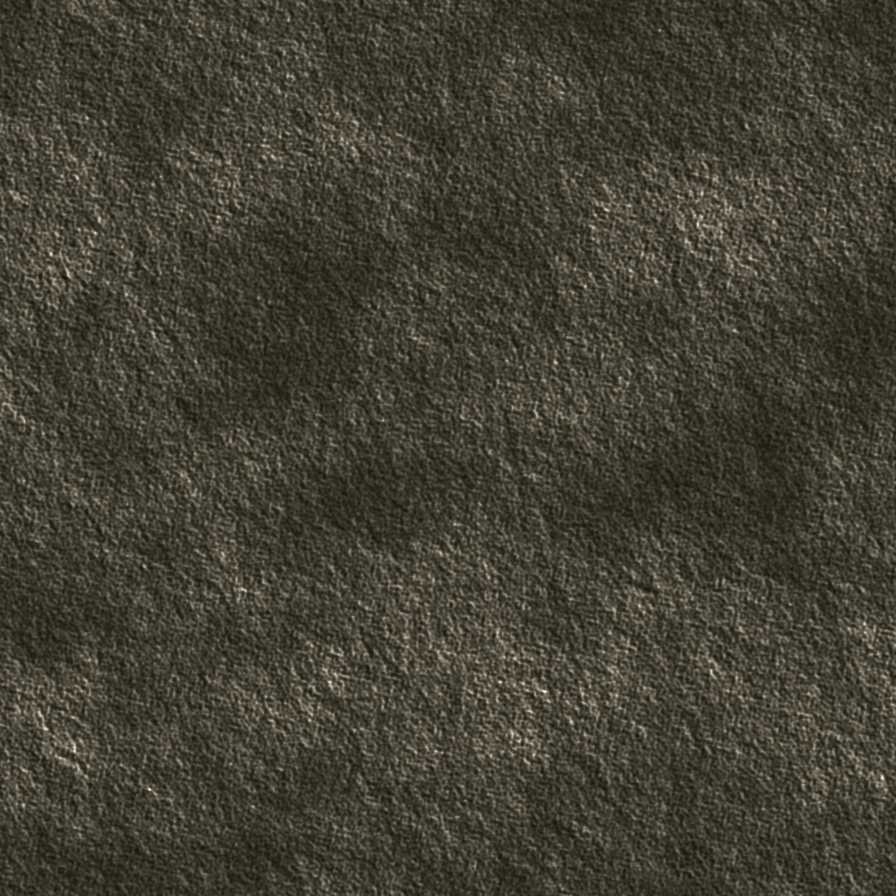
Give the GLSL for this texture, as a Shadertoy shader.

```glsl
const vec2 LIGHT_DIR = vec2(0.83, 0.56);
const float MEDIAN_TONE = 0.25;
const float TONE_SPREAD = 0.32;

// Unit gradient at a lattice cell, from an integer hash
vec2 cellGradient(vec2 cell) {
    uvec2 q = uvec2(ivec2(cell)) * uvec2(1597u, 3812u) + uvec2(7919u, 104729u);
    uint h = (q.x ^ (q.y << 7)) * 747796u + q.y * 28913u;
    h = (h ^ (h >> 15)) * 73244475u;
    h = (h ^ (h >> 13)) * 73244475u;
    h ^= h >> 16;
    float angle = float(h & 65535u) / 65536.0 * 6.28318;
    return vec2(cos(angle), sin(angle));
}

float gradientNoise(vec2 p) {
    vec2 cell = floor(p);
    vec2 f = p - cell;
    vec2 u = f * f * f * (f * (f * 6.0 - 15.0) + 10.0);
    vec2 right = vec2(1.0, 0.0);
    vec2 up = vec2(0.0, 1.0);
    float a = dot(cellGradient(cell), f);
    float b = dot(cellGradient(cell + right), f - right);
    float c = dot(cellGradient(cell + up), f - up);
    float d = dot(cellGradient(cell + 1.0), f - 1.0);
    return mix(mix(a, b, u.x), mix(c, d, u.x), u.y);
}

// Octaves double in frequency and turn to hide the lattice
float fbm(vec2 p, int octaves, float gain) {
    const mat2 turnAndDouble = mat2(1.6, 1.2, -1.2, 1.6);
    float sum = 0.0;
    float amplitude = 1.0;
    for (int i = 0; i < octaves; i++) {
        sum += amplitude * gradientNoise(p);
        p = turnAndDouble * p + vec2(17.3, 9.1);
        amplitude *= gain;
    }
    return sum;
}

// Broken, soft ledges that follow warped contour lines
float ledges(vec2 p, float scale, float softness) {
    vec2 wobble = vec2(fbm(p * 16.0, 3, 0.7), fbm(p * 16.0 + 41.0, 3, 0.7));
    float contour = gradientNoise((p + 0.04 * wobble) * scale + 5.7);
    float presence = smoothstep(0.0, 0.34, gradientNoise(p * 6.0 + 23.4));
    return presence * smoothstep(-softness, softness, contour);
}

float stoneHeight(vec2 p) {
    float grain = 3.0 * fbm(p * 14.0 + 3.2, 5, 0.88);
    return grain + 2.4 * ledges(p, 6.0, 0.07);
}

// Slope towards the light, taken over a fixed canvas distance
float relief(vec2 p, vec2 lightDir, float reach) {
    vec2 offset = lightDir * reach;
    return stoneHeight(p - offset) - stoneHeight(p + offset);
}

vec3 stoneColor(float tone) {
    return vec3(tone, 0.95 * tone - 0.001, 0.89 * tone - 0.034);
}

void mainImage(out vec4 fragColor, in vec2 fragCoord) {
    vec2 uv = fragCoord / iResolution.y;

    // Broad weathered patches, slightly wider than tall
    float patches = 1.2 * fbm(uv * vec2(2.9, 3.8) + 8.6, 5, 0.74);

    // Lit grain, rougher on the pale patches
    float roughness = 1.0 + 0.3 * clamp(patches, -1.0, 1.0);
    float shade = relief(uv, LIGHT_DIR, 0.0016) * roughness;

    // Loose grit and sparse pale mineral flecks
    float grit = 1.5 * gradientNoise(uv * 205.0 + 12.6);
    float flecks = smoothstep(0.36, 0.58, gradientNoise(uv * 165.0 + 31.0));

    float tone = MEDIAN_TONE * exp(TONE_SPREAD * (patches + shade + grit + flecks));
    fragColor = vec4(clamp(stoneColor(tone), 0.0, 1.0), 1.0);
}
```
